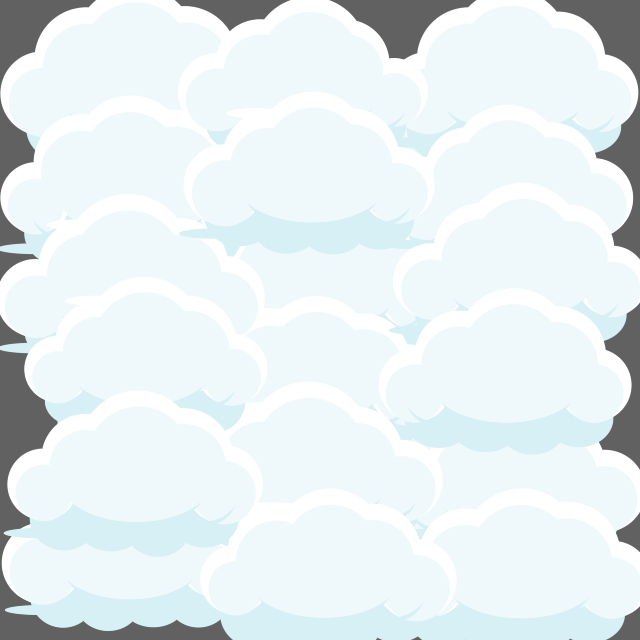
Reproduce this pattern procedurally as a three.js fragment shader.

```glsl
// Heap of overlapping flat cartoon clouds with white rims and blue undersides on grey.
varying vec2 vUv;

float hash(float n) {
  return fract(sin(n * 12.9898 + 4.1) * 43758.547);
}

float fill(float d) {
  return smoothstep(0.001, -0.001, d);
}

// Approximate signed distance to an axis-aligned ellipse
float ellipse(vec2 p, vec2 radii) {
  float k = length(p / radii);
  return k * (k - 1.0) / max(length(p / (radii * radii)), 0.0001);
}

// Sickle hanging below an ellipse, its tips reaching up at both sides
float sickle(vec2 p, vec2 radii) {
  return max(ellipse(p + vec2(0.0, 0.25 * radii.y), 0.9 * radii), -ellipse(p, radii));
}

// Paint one cloud over the colour behind it; its half width is about 0.2
vec3 paintCloud(vec3 color, vec2 p, float seed) {
  vec3 white = vec3(1.0);
  vec3 body = vec3(0.937, 0.977, 0.988);
  vec3 shade = vec3(0.843, 0.94, 0.96);
  vec2 q = vec2(hash(seed + 0.3) > 0.5 ? p.x : -p.x, p.y);

  // Scalloped underside
  float base = 1.0;
  for (int i = 0; i < 4; i++) {
    float x = -0.108 + 0.072 * float(i);
    vec2 c = vec2(x, -0.066 + 0.9 * x * x);
    base = min(base, ellipse(q - c, vec2(0.053, 0.04 + 0.012 * hash(seed + float(i) * 3.7))));
  }
  if (hash(seed + 0.6) > 0.45) {
    base = min(base, ellipse(p - vec2(-0.145, -0.079), vec2(0.056, 0.008)));
  }

  // Puffs on top: the inner discs sink so that the rim is thickest above
  vec2 scallopSize = vec2(0.115, 0.062);
  vec2 s = q - vec2(0.02 * (hash(seed + 0.8) - 0.5), 0.0);
  float inner = ellipse(s, scallopSize);
  float outer = inner;
  for (int i = 0; i < 5; i++) {
    float t = float(i) * 0.5 - 1.0;
    float h = hash(seed + float(i) * 5.3 + 1.7);
    float rise = 0.045 + 0.025 * hash(seed + 2.9);
    vec2 c = vec2(0.137 * t + 0.018 * (h - 0.5), rise * (1.0 - t * t) - 0.004);
    float r = mix(0.088, 0.059, abs(t)) + 0.014 * (fract(h * 7.0) - 0.5);
    outer = min(outer, length(q - c) - r);
    inner = min(inner, length(q - c - vec2(0.001, -0.013)) - r + 0.0115);
  }
  float rim = outer;
  if (hash(seed + 0.9) > 0.65) {
    rim = min(rim, ellipse(p - vec2(-0.08, 0.106), vec2(0.048, 0.008)));
  }

  // Curved horns of shade between the scallops
  float horns = sickle(s, scallopSize);
  vec2 side = s - vec2(0.1, -0.012);
  horns = min(horns, max(sickle(side, vec2(0.06, 0.05)), -side.x));

  color = mix(color, shade, fill(base));
  color = mix(color, white, fill(rim));
  color = mix(color, body, fill(inner));
  return mix(color, shade, fill(max(horns, min(outer, base))));
}

void main() {
  // Grey ground, with pale cloud behind the middle of the heap
  vec2 edge = abs(vUv - vec2(0.5, 0.45)) - vec2(0.41, 0.38);
  vec3 color = mix(vec3(0.38), vec3(0.937, 0.977, 0.988), fill(max(edge.x, edge.y)));

  // Three jittered columns of six clouds, stacked in a shuffled order
  for (int k = 0; k < 18; k++) {
    float id = mod(float(k) * 5.0, 18.0);
    float row = floor(id / 3.0);
    float column = mod(id, 3.0);
    vec2 jitter = vec2(hash(id + 20.2), hash(id + 50.5)) - 0.5;
    vec2 center = vec2(0.205 + 0.295 * column, 0.105 + 0.15 * row);
    center += jitter * vec2(0.05, 0.045);
    float size = 0.97 + 0.13 * hash(id + 80.8);
    color = paintCloud(color, (vUv - center) / size, id * 1.37 + 3.0);
  }
  gl_FragColor = vec4(color, 1.0);
}
```
